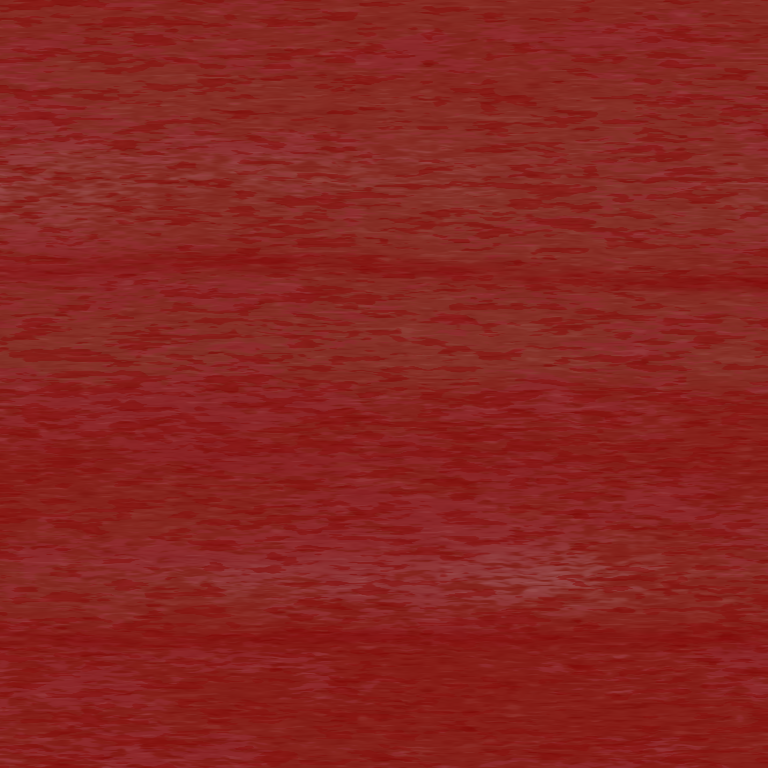
This texture is drawn by a WebGL 2 fragment shader. Its source:

```glsl
#version 300 es
precision highp float;

uniform vec2 u_resolution;
out vec4 fragColor;

float hash(vec2 cell) {
    uvec2 q = uvec2(ivec2(cell) + 4096) * uvec2(1597u, 3812u);
    uint n = (q.x ^ (q.y >> 1u)) * 74699u;
    n = (n ^ (n >> 15u)) * 48271u;
    n = (n ^ (n >> 13u)) * 69621u;
    return float((n ^ (n >> 16u)) & 65535u) / 65535.0;
}

float valueNoise(vec2 p) {
    vec2 cell = floor(p);
    vec2 f = fract(p);
    f = f * f * (3.0 - 2.0 * f);
    float low = mix(hash(cell), hash(cell + vec2(1.0, 0.0)), f.x);
    float high = mix(hash(cell + vec2(0.0, 1.0)), hash(cell + vec2(1.0)), f.x);
    return mix(low, high, f.y);
}

// Layered noise centred on zero
float fbm(vec2 p, int octaves) {
    float sum = 0.0, weight = 0.5, total = 0.0;
    for (int i = 0; i < octaves; i++) {
        sum += weight * (valueNoise(p) - 0.5);
        total += weight;
        weight *= 0.6;
        p = p * vec2(2.03, 1.97) + vec2(17.3, 41.7);
    }
    return sum / total;
}

// Soft elliptical spot, 1 at its centre
float glow(vec2 p, vec2 centre, vec2 size) {
    vec2 d = (p - centre) / size;
    return exp(-dot(d, d));
}

// Thin level band, 1 along its middle
float band(float y, float centre, float width) {
    float d = (y - centre) / width;
    return exp(-d * d);
}

void main() {
    vec2 p = gl_FragCoord.xy / u_resolution;

    // Gentle waviness of the grain
    vec2 g = p;
    g.y += 0.008 * fbm(p * vec2(4.0, 9.0), 3) + 0.003 * fbm(p * vec2(45.0, 60.0), 2);

    float broad = fbm(g * vec2(1.6, 8.0) + 3.0, 3);
    float streak = fbm(g * vec2(20.0, 120.0) + 9.0, 3);
    float fine = fbm(g * vec2(52.0, 290.0) + 31.0, 2);
    float ragged = 0.5 * streak + 0.5 * fine;

    // Slow change from deep red to brown
    float tone = mix(0.5, 0.93, smoothstep(0.46, 0.53, g.y + 0.04 * streak));
    tone += 0.3 * band(g.y, 0.25, 0.07) - 0.1 * smoothstep(0.85, 1.0, g.y);
    tone += 0.6 * broad + 0.4 * ragged;
    vec3 color = mix(vec3(0.53, 0.075, 0.06), vec3(0.53, 0.19, 0.155), clamp(tone, 0.0, 1.1));

    // Rosy patches with frayed edges
    float rosy = 0.85 * fbm(g * vec2(3.5, 15.0) + 57.0, 4);
    rosy += 0.9 * ragged + 0.1 * band(g.y, 0.77, 0.09);
    rosy += 0.1 * band(g.y, 0.48, 0.03) + 0.12 * band(g.y, 0.27, 0.07);
    color = mix(color, vec3(0.56, 0.16, 0.18), 0.8 * smoothstep(0.06, 0.18, rosy));

    // Worn pale areas
    float worn = 0.75 * glow(p, vec2(0.05, 0.76), vec2(0.24, 0.06));
    worn += 0.5 * glow(p, vec2(0.5, 0.78), vec2(0.25, 0.04));
    worn += 0.45 * glow(p, vec2(1.0, 0.75), vec2(0.12, 0.06));
    worn += 0.95 * glow(p, vec2(0.74, 0.25), vec2(0.17, 0.045));
    worn += 0.55 * glow(p, vec2(0.36, 0.24), vec2(0.25, 0.035));
    float wear = worn * smoothstep(-0.16, 0.24, ragged + 0.5 * rosy);
    color = mix(color, vec3(0.58, 0.29, 0.29), 0.8 * clamp(wear, 0.0, 1.0));

    // Short dark flecks along the grain
    float fleck = fbm(g * vec2(25.0, 150.0) + 83.0, 3);
    fleck += 0.2 * broad + 0.02 * smoothstep(0.53, 0.46, g.y) - 0.05 * worn;
    color = mix(color, vec3(0.53, 0.065, 0.055), 0.6 * smoothstep(0.07, 0.14, fleck));

    // Long dark joints
    float joint = band(g.y, 0.645 + 0.012 * sin(p.x * 5.0), 0.014);
    joint += 0.9 * band(g.y, 0.168, 0.013) + 0.25 * band(g.y, 0.4, 0.04);
    joint *= 0.6 + 1.2 * streak;
    color = mix(color, vec3(0.52, 0.065, 0.06), clamp(joint, 0.0, 0.75));

    // Hair-thin fibres, light and dark
    float fibre = valueNoise(g * vec2(36.0, 420.0) + 140.0);
    color += vec3(0.02, 0.04, 0.042) * (smoothstep(0.7, 0.95, fibre) - 0.12);
    color -= vec3(0.015, 0.025, 0.022) * (smoothstep(0.3, 0.08, fibre) - 0.12);
    color += vec3(0.04, 0.03, 0.03) * fine;

    fragColor = vec4(clamp(color, 0.0, 1.0), 1.0);
}
```
